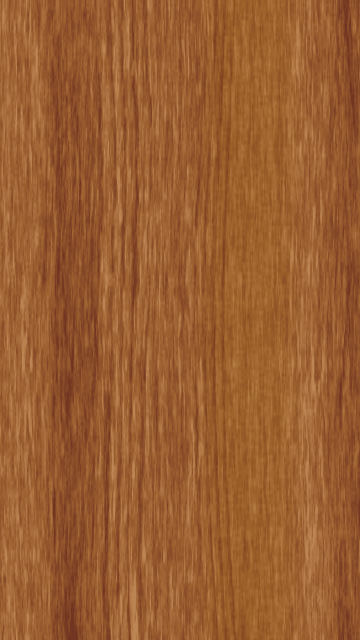
Write a Shadertoy shader that draws this texture.

```glsl
// Straight-grained warm brown wood veneer with growth bands, pores and pale flecks.
#define DEEP_BROWN vec3(0.47, 0.23, 0.135)
#define MID_BROWN vec3(0.61, 0.37, 0.185)
#define PALE_TAN vec3(0.74, 0.52, 0.325)
#define GOLD_SHIFT vec3(0.004, 0.008, -0.020)
#define BAND_SPACING 0.036
#define ARCH_SPACING 0.025
#define FIBRE_STRENGTH 0.50
#define FLECK_STRENGTH 0.62
#define BAND_STRENGTH 0.72
#define CRACK_STRENGTH 0.85
#define BRIGHTNESS -0.06

float hash(vec2 cell) {
    vec3 q = fract(vec3(cell.xyx) * 0.1031);
    q += dot(q, q.yzx + 33.33);
    return fract((q.x + q.y) * q.z);
}

float noise(vec2 p) {
    vec2 cell = floor(p);
    vec2 f = fract(p);
    f = f * f * (3.0 - 2.0 * f);
    return mix(mix(hash(cell), hash(cell + vec2(1, 0)), f.x),
               mix(hash(cell + vec2(0, 1)), hash(cell + vec2(1, 1)), f.x), f.y);
}

float signedNoise(vec2 p) { return noise(p) * 2.0 - 1.0; }

float bump(float x, float center, float width) {
    float d = (x - center) / width;
    return exp(-d * d);
}

float zone(float x, float left, float right, float blur) {
    return smoothstep(left - blur, left + blur, x)
         * (1.0 - smoothstep(right - blur, right + blur, x));
}

// Dark late-wood line that builds up slowly and ends with a crisper edge.
float growthLine(float ring) {
    float f = fract(ring);
    return smoothstep(0.35, 0.82, f) * (1.0 - smoothstep(0.84, 1.0, f));
}

// Broad light and dark strips across the board.
float stripTone(float x) {
    float tone = 0.10 * bump(x, 0.05, 0.07);
    tone -= 0.40 * zone(x, 0.14, 0.27, 0.035);
    tone -= 0.02 * zone(x, 0.42, 0.57, 0.03);
    tone += 0.08 * zone(x, 0.62, 0.82, 0.04);
    tone += 0.16 * bump(x, 0.86, 0.04);
    tone -= 0.26 * smoothstep(0.89, 0.95, x);
    return tone;
}

void mainImage(out vec4 fragColor, in vec2 fragCoord) {
    vec2 p = fragCoord / iResolution.x;
    float height = p.y * iResolution.x / iResolution.y;

    // Gentle drift of the whole grain along the board
    float drift = 0.006 * signedNoise(vec2(p.x * 4.0, p.y * 2.0))
                + 0.0012 * signedNoise(vec2(p.x * 12.0, p.y * 9.0));
    float x = p.x + drift;
    float gold = zone(x, 0.58, 0.81, 0.06);
    float bandZone = zone(x, 0.27, 0.43, 0.025);
    float crackZone = zone(x, 0.10, 0.26, 0.03) + smoothstep(0.88, 0.94, x);
    float value = BRIGHTNESS + stripTone(x);

    // Long streaks, thin fibres and pore-sized grain
    float fibre = 0.40 * signedNoise(vec2(x * 85.0, p.y * 1.3))
                + 0.60 * signedNoise(vec2(x * 175.0 + 7.0, p.y * 8.0))
                + 0.80 * signedNoise(vec2(x * 290.0, p.y * 30.0))
                + 0.40 * signedNoise(vec2(x * 290.0 + 91.0, p.y * 110.0));
    value += FIBRE_STRENGTH * fibre * (1.0 - 0.35 * gold);
    value += 0.08 * signedNoise(vec2(x * 24.0, p.y * 0.6));

    // Wavy growth bands left of the middle
    float wave = 0.014 * sin(p.y * 3.6 + 0.4) + 0.003 * signedNoise(vec2(x * 15.0, p.y * 13.0));
    float ring = (x + wave) / BAND_SPACING + 0.7 * noise(vec2(x * 16.0, p.y * 0.7));
    value += bandZone * (0.22 - BAND_STRENGTH * growthLine(ring));

    // Thin arched lines right of the middle
    float arch = x + 0.035 * sin(3.14159 * height) - 0.015;
    float archRing = arch / ARCH_SPACING + 0.5 * noise(vec2(arch * 24.0, p.y));
    float archFade = 0.45 + 0.55 * noise(vec2(floor(archRing) * 3.7, p.y * 2.5));
    value += zone(arch, 0.565, 0.66, 0.02) * (0.14 - 0.85 * growthLine(archRing) * archFade);

    // Fine cross mottling on the golden strip
    value += 0.14 * gold * signedNoise(vec2(p.x * 80.0, p.y * 110.0));

    // Thin pale flecks
    float fleck = smoothstep(0.60, 0.90, noise(vec2(x * 190.0 + 31.0, p.y * 17.0)));
    value += FLECK_STRENGTH * fleck * (1.0 - 0.55 * gold) * (1.0 - 0.35 * crackZone);

    // Slanted dark cracks in the reddish strips
    float slant = x + 0.025 * sin(p.y * 4.0);
    float crack = smoothstep(0.68, 0.95, noise(vec2(slant * 75.0 + 5.0, p.y * 2.8)));
    crack *= 0.45 + 0.55 * noise(vec2(x * 190.0, p.y * 18.0));
    value -= CRACK_STRENGTH * crack * crackZone;

    value = clamp(value, -1.15, 1.0);
    vec3 color = value < 0.0 ? mix(MID_BROWN, DEEP_BROWN, -value)
                             : mix(MID_BROWN, PALE_TAN, value);
    color += GOLD_SHIFT * gold;
    fragColor = vec4(color, 1.0);
}
```
